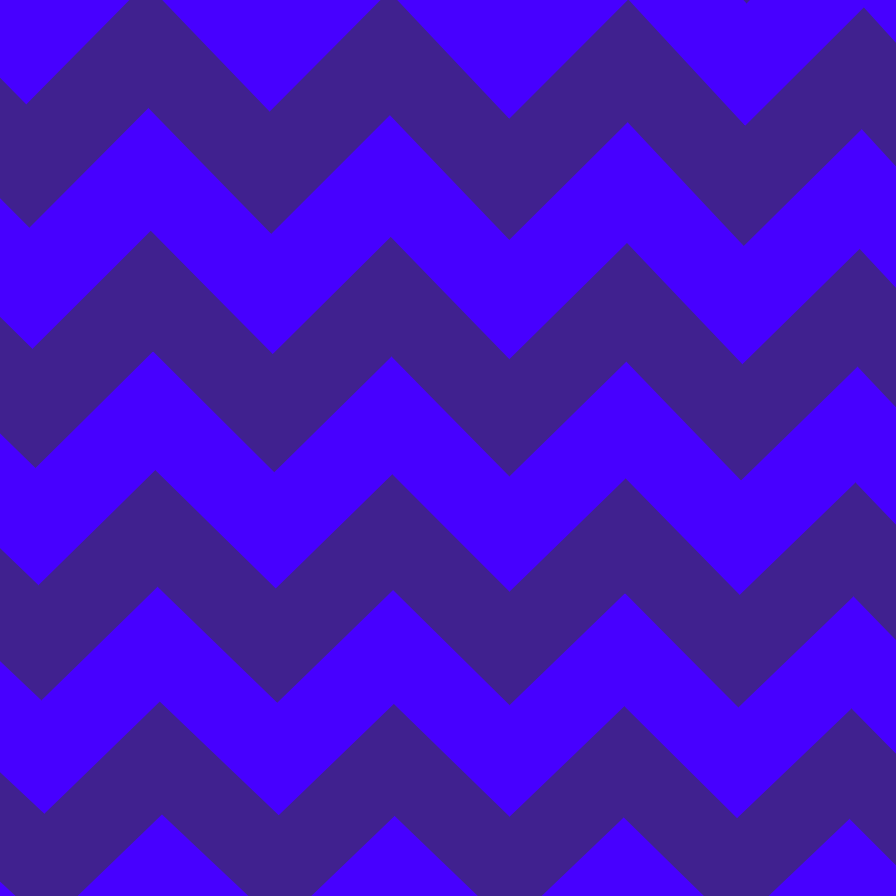
Write a Shadertoy shader that draws this pattern.

```glsl
// Wide two-tone chevron bands, seen at a slight tilt.
// The canvas is mapped through an inverse projective grid to cell coordinates,
// where a triangle wave plus the row coordinate gives alternating bands.

#define DARK_BAND   vec3(0.25, 0.13, 0.56)
#define BRIGHT_BAND vec3(0.28, 0.00, 1.00)
#define ORIGIN      vec2(0.0293, 0.1165)   // first valley, from the top left
#define COLUMN_STEP vec2(0.1370, 0.00447)  // half a zigzag across
#define ROW_STEP    vec2(0.00368, 0.1377)  // one band down
#define TAPER       vec2(0.00394, 0.00635) // perspective shrink per cell
#define BOW         0.0104                 // slight vertical lens bend
#define BOW_SPAN    vec2(0.117, 0.911)     // heights where the bend vanishes

// Solves the projective mapping for the cell under a canvas point.
vec2 gridCell(vec2 p) {
    float t = (p.y - BOW_SPAN.x) / (BOW_SPAN.y - BOW_SPAN.x);
    p.y -= BOW * t * (1.0 - t);
    mat2 basis = mat2(COLUMN_STEP - TAPER.x * p, ROW_STEP - TAPER.y * p);
    return inverse(basis) * (p - ORIGIN);
}

// Triangle wave of period 2, rising from 0 to 1 and back.
float triangle(float x) {
    return 1.0 - abs(mod(x, 2.0) - 1.0);
}

void mainImage(out vec4 fragColor, in vec2 fragCoord) {
    vec2 p = fragCoord / iResolution.xy;
    p.y = 1.0 - p.y;

    // Zigzag phase: band edges lie on the integers
    vec2 cell = gridCell(p);
    float phase = cell.y + triangle(cell.x);

    // Signed band distance, positive inside the bright bands
    float band = 0.5 - triangle(phase + 0.5);
    float soft = 0.6 * length(vec2(dFdx(phase), dFdy(phase)));
    float bright = smoothstep(-soft, soft, band);

    fragColor = vec4(mix(DARK_BAND, BRIGHT_BAND, bright), 1.0);
}
```
